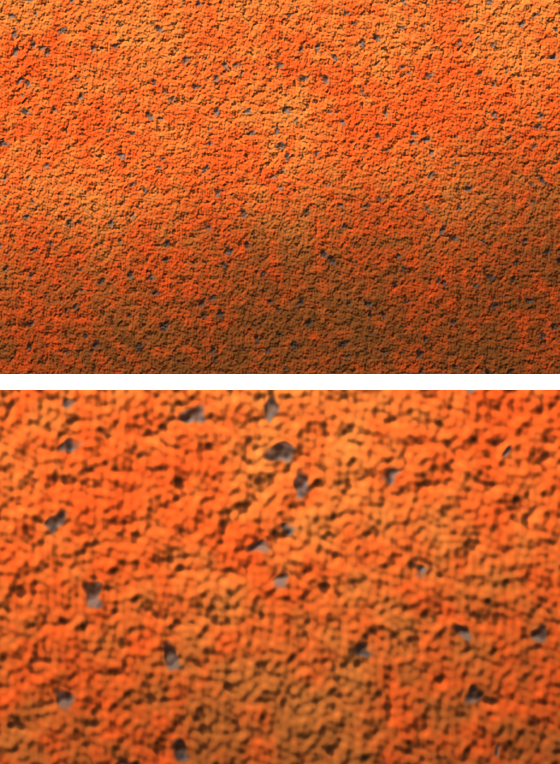
Top, the full canvas; bottom, a detail of the centre.
Write a Shadertoy shader that draws this texture.

```glsl
// Rough rusted, painted surface: orange-red and ochre stains fade to brown below.
// Gradient noise gives stains and grain; the grain is lit as relief from the
// upper left, and a jittered cell grid scatters small grey pits over it.

#define GRAIN_SCALE 42.0
#define RELIEF 1.35
#define LIGHT_STEP 0.005
#define CREVICE_DEPTH 0.6
#define PIT_CELLS 16.0
#define PIT_SHARE 0.55
#define PIT_RADIUS 0.15
#define STAIN_SCALE 3.2
#define SHADOW_TOP 0.66

const vec3 RED_ORANGE = vec3(0.94, 0.355, 0.13);
const vec3 OCHRE = vec3(0.93, 0.51, 0.22);
const vec3 BROWN = vec3(0.53, 0.30, 0.13);
const vec3 CREVICE = vec3(0.22, 0.11, 0.06);
const vec3 PIT_GREY = vec3(0.62, 0.54, 0.50);
const vec3 PIT_DARK = vec3(0.17, 0.12, 0.11);
const vec2 TO_LIGHT = vec2(-0.5, 0.866);

vec2 hash2(vec2 p) {
    vec3 q = fract(vec3(p.xyx) * vec3(0.1031, 0.1030, 0.0973));
    q += dot(q, q.yzx + 33.33);
    return fract((q.xx + q.yz) * q.zy);
}

float cornerSlope(vec2 cell, vec2 offset) {
    float angle = 6.2832 * hash2(cell).x;
    return dot(vec2(cos(angle), sin(angle)), offset);
}

// Gradient noise, roughly -0.7 to 0.7
float noise(vec2 p) {
    vec2 i = floor(p), f = fract(p);
    vec2 u = f * f * f * (f * (f * 6.0 - 15.0) + 10.0);
    vec2 e = vec2(1.0, 0.0);
    float low = mix(cornerSlope(i, f), cornerSlope(i + e, f - e), u.x);
    float high = mix(cornerSlope(i + e.yx, f - e.yx),
                     cornerSlope(i + e.xx, f - e.xx), u.x);
    return mix(low, high, u.y);
}

float fbm(vec2 p) {
    float sum = 0.0, amplitude = 0.6;
    for (int i = 0; i < 4; i++) {
        sum += amplitude * noise(p);
        p = mat2(1.6, 1.2, -1.2, 1.6) * p + 17.3;
        amplitude *= 0.6;
    }
    return sum;
}

// Height of the fine granular surface
float grainHeight(vec2 p) {
    p *= GRAIN_SCALE;
    return 0.5 * noise(p + 40.0) + 0.36 * noise(p * 2.1 + 90.0)
         + 0.26 * noise(p * 3.7 + 150.0);
}

// x: coverage of the pits, y: side of the pit that faces the light
vec2 pits(vec2 p, float pixel) {
    vec2 g = p * PIT_CELLS, cell = floor(g), result = vec2(0.0);
    vec2 ragged = 0.11 * vec2(noise(g * 5.0), noise(g * 5.0 + 60.0));
    float edge = 0.035 + pixel * PIT_CELLS;
    for (int y = -1; y <= 1; y++)
    for (int x = -1; x <= 1; x++) {
        vec2 id = cell + vec2(x, y) + 200.0;
        vec2 kind = hash2(id + 31.7);
        if (kind.x > PIT_SHARE) continue;
        vec2 d = g + 200.0 - id - hash2(id) + ragged;
        float turn = 6.2832 * hash2(id + 71.0).x;
        vec2 q = mat2(cos(turn), sin(turn), -sin(turn), cos(turn)) * d;
        float radius = PIT_RADIUS * mix(0.45, 1.15, kind.y);
        float cover = smoothstep(edge, -edge, length(q * vec2(0.8, 1.3)) - radius);
        float lit = smoothstep(-0.5, 0.8, -dot(d, TO_LIGHT) / radius);
        if (cover > result.x) result = vec2(cover, lit);
    }
    return result;
}

void mainImage(out vec4 fragColor, in vec2 fragCoord) {
    vec2 p = fragCoord / iResolution.y;
    float across = fragCoord.x / iResolution.x;

    // Broad stains, broken up by the grain
    float stain = fbm(p * STAIN_SCALE + 5.0);
    float speckle = fbm(p * 24.0 + 80.0);
    float topStain = 0.22 * smoothstep(0.65, 1.0, p.y);
    float rightRed = 0.25 * smoothstep(0.45, 1.0, across) * (1.0 - p.y);
    float ochre = smoothstep(-0.38, 0.58, stain + 0.7 * speckle + topStain - rightRed);
    vec3 color = mix(RED_ORANGE, OCHRE, ochre);

    // Brown weathering and falling light toward the bottom right
    float level = p.y - 0.24 * (across - 0.4) + 0.16 * fbm(p * 2.3 + 30.0);
    float shadow = 1.0 - smoothstep(0.02, SHADOW_TOP, level);
    float weathered = shadow * smoothstep(-0.55, 0.3, speckle + 0.5 * stain);
    color = mix(color, BROWN, 0.85 * weathered);
    color *= 1.03 - 0.27 * shadow;

    // Relief light and dark crevices
    float height = grainHeight(p);
    float slope = height - grainHeight(p + LIGHT_STEP * TO_LIGHT);
    color *= max(1.0 + RELIEF * (0.6 * max(slope, 0.0) + 1.25 * min(slope, 0.0)), 0.15);
    float crevice = smoothstep(0.12, 0.42, -height + 0.15 * speckle);
    color = mix(color, CREVICE, CREVICE_DEPTH * crevice);

    // Pits: dark upper rim, grey lower floor
    vec2 pit = pits(p, 1.0 / iResolution.y);
    vec3 pitColor = mix(PIT_DARK, PIT_GREY, clamp(pit.y + 1.2 * slope, 0.0, 1.0));
    pitColor *= 1.0 - 0.45 * shadow;
    color = mix(color, pitColor, 0.85 * pit.x);

    fragColor = vec4(clamp(color, 0.0, 1.0), 1.0);
}
```
